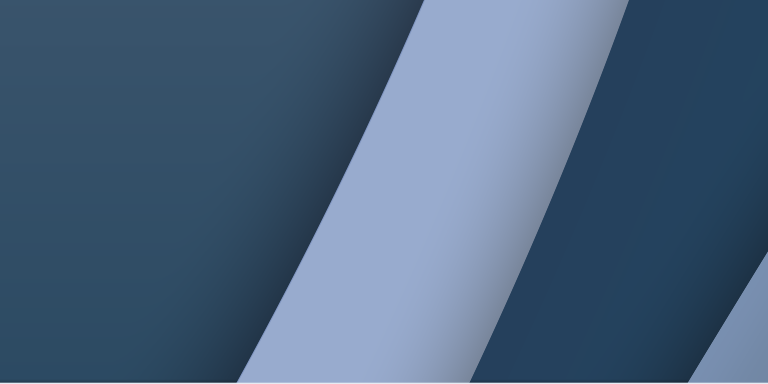
Reproduce this background procedurally as a WebGL 1 fragment shader.

```glsl
precision highp float;

uniform vec2 u_resolution;

const vec3 SLATE_LOW = vec3(0.172, 0.290, 0.386);
const vec3 SLATE_HIGH = vec3(0.224, 0.328, 0.422);
const vec3 PERIWINKLE = vec3(0.596, 0.671, 0.808);
const vec3 NAVY_LEFT = vec3(0.147, 0.252, 0.362);
const vec3 NAVY_RIGHT = vec3(0.140, 0.262, 0.370);
const vec3 CORNER_LEFT = vec3(0.472, 0.560, 0.690);
const vec3 CORNER_RIGHT = vec3(0.445, 0.530, 0.645);
const vec3 RIM_BLUE = vec3(0.470, 0.555, 0.730);
const vec3 PALE_LINE = vec3(0.900, 0.920, 0.950);

// Horizontal offset from a bowed edge; positive on its right side
float edgeOffset(vec2 p, float bottomX, float topX, float bow) {
    return p.x - mix(bottomX, topX, p.y) - 4.0 * bow * p.y * (1.0 - p.y);
}

// Soft shadow cast to the left of an edge
vec3 castShadow(vec3 color, float offset, float width, vec3 tint) {
    float nearness = clamp(1.0 + offset / width, 0.0, 1.0);
    return color * mix(vec3(1.0), tint, nearness * nearness);
}

// Lay a sheet over everything right of an edge
vec3 layer(vec3 below, vec3 sheet, float offset, float pixel) {
    return mix(below, sheet, smoothstep(-pixel, pixel, offset));
}

void main() {
    vec2 p = gl_FragCoord.xy / u_resolution.y;
    p.x *= 2.0 * u_resolution.y / u_resolution.x;
    float pixel = 0.6 / u_resolution.y;

    float bandEdge = edgeOffset(p, 0.614, 1.104, 0.015);
    float navyEdge = edgeOffset(p, 1.221, 1.638, 0.014);
    float cornerEdge = edgeOffset(p, 1.789, 2.410, -0.004);

    // Sheets, each shaded by the one above it
    vec3 slate = mix(SLATE_LOW, SLATE_HIGH, p.y);
    slate = castShadow(slate, bandEdge, 0.36, vec3(0.74, 0.70, 0.72));

    vec3 band = castShadow(PERIWINKLE, navyEdge, 0.32, vec3(0.79, 0.78, 0.75));
    band = mix(RIM_BLUE, band, smoothstep(0.0, 0.005, bandEdge));

    vec3 navy = mix(NAVY_LEFT, NAVY_RIGHT, smoothstep(0.0, 0.5, navyEdge));
    navy = castShadow(navy, cornerEdge, 0.32, vec3(0.80, 0.74, 0.73));

    vec3 corner = mix(CORNER_LEFT, CORNER_RIGHT, smoothstep(0.0, 0.2, cornerEdge));

    // Dark rim along the bottom of the dark sheets
    float rim = mix(0.82, 1.0, smoothstep(0.004, 0.014, p.y));

    vec3 color = layer(slate * rim, band, bandEdge, pixel);
    color = layer(color, navy * rim, navyEdge, pixel);
    color = layer(color, corner, cornerEdge, pixel);

    // Pale hairline closing the bottom of the canvas
    color = mix(PALE_LINE, color, smoothstep(0.002, 0.005, p.y));

    gl_FragColor = vec4(color, 1.0);
}
```
